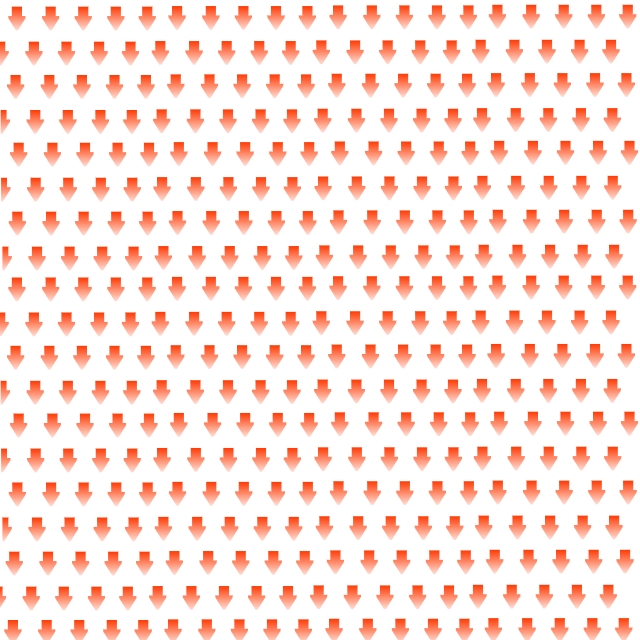
Reproduce this pattern procedurally as a WebGL 2 fragment shader.

```glsl
#version 300 es
precision highp float;

uniform vec2 u_resolution;
out vec4 outColor;

// Layout grid: the canvas is 768 units wide and high, y pointing down.

// Top centre of one arrow; rows drift in groups of 8, columns in groups of 5.
vec2 arrowAnchor(int row, int col) {
  int odd = row & 1;
  int pairIndex = (row / 2) % 4;
  int rowGroup = row / 8;
  int step5 = col % 5;
  int colGroup = col / 5;

  float x = odd == 1 ? 0.2 : 20.3;
  x += float(pairIndex & 1) * (odd == 1 ? 1.6 : -1.6);
  x += pairIndex >= 2 ? 2.1 : 0.0;
  x -= rowGroup == 2 ? 3.2 : 0.0;
  x += 192.2 * float(colGroup) + (colGroup == 2 ? 1.0 : 0.0);
  x += 39.1 * float(step5) + (step5 % 4 != 0 ? 1.4 : 0.0);

  float y = 8.0 + 325.0 * float(rowGroup) + 82.0 * float(pairIndex) + 42.0 * float(odd);
  y += rowGroup == 2 ? 4.0 : 0.0;
  y -= (pairIndex == 2 ? 0.7 : 0.0) + 0.75 * float(colGroup);
  return vec2(x, y);
}

// Distance to a down arrow: square stem, then a head with short shoulders.
float arrowDistance(vec2 p) {
  float ax = abs(p.x);
  float stem = max(ax - 6.1, max(-p.y, p.y - 14.0));
  float slope = dot(vec2(ax - 10.3, p.y - 13.8), normalize(vec2(14.7, 9.1)));
  float head = max(max(ax - 10.3, slope), max(11.3 - p.y, p.y - 28.4));
  return min(stem, head);
}

void main() {
  vec2 p = gl_FragCoord.xy / u_resolution * 768.0;
  p.y = 768.0 - p.y;
  float pixel = 768.0 / min(u_resolution.x, u_resolution.y);

  vec3 orange = vec3(1.0, 0.214, 0.0);
  vec3 color = vec3(1.0);
  int nearRow = int(floor(p.y / 41.0));
  int nearCol = int(floor(p.x / 38.5));

  // Only the neighbouring arrows can reach this point.
  for (int row = max(nearRow - 1, 0); row <= min(nearRow + 1, 18); row++) {
    for (int col = max(nearCol - 1, 0); col <= min(nearCol + 1, 19); col++) {
      vec2 q = p - arrowAnchor(row, col);
      float d = arrowDistance(q);

      // Odd rows begin with a right half.
      if ((row & 1) == 1 && col == 0) d = max(d, -q.x - 1.0);

      // Fade from orange towards white at the tip.
      float fade = 0.02 + 0.8 * clamp(q.y / 28.0, 0.0, 1.0);
      float cover = clamp(0.5 - d / pixel, 0.0, 1.0);
      color = mix(color, mix(orange, vec3(1.0), fade), cover);
    }
  }
  outColor = vec4(color, 1.0);
}
```
